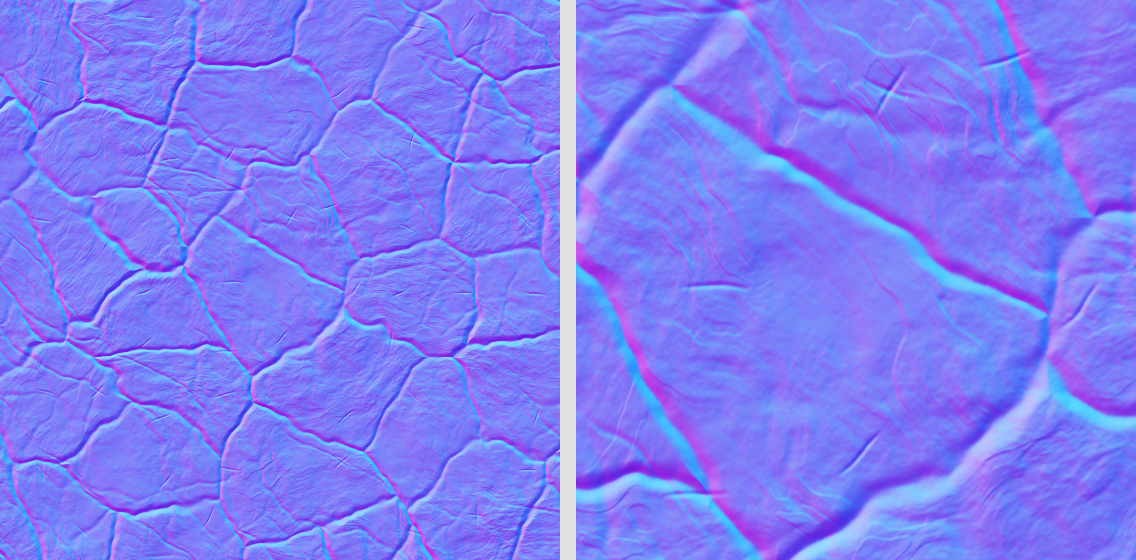
Left: the whole. Right: its middle third, enlarged.
A Shadertoy shader for this texture map:

```glsl
vec2 hash22(vec2 p) {
    vec3 q = fract(p.xyx * vec3(0.1031, 0.1030, 0.0973));
    q += dot(q, q.yzx + 33.33);
    return fract((q.xx + q.yz) * q.zy);
}

float noise(vec2 p) {
    vec2 i = floor(p), f = fract(p);
    f = f * f * f * (f * (f * 6.0 - 15.0) + 10.0);
    float low = mix(hash22(i).x, hash22(i + vec2(1, 0)).x, f.x);
    float high = mix(hash22(i + vec2(0, 1)).x, hash22(i + vec2(1, 1)).x, f.x);
    return mix(low, high, f.y);
}

vec2 noise2(vec2 p) {
    return vec2(noise(p), noise(p + 47.3)) - 0.5;
}

float fbm(vec2 p) {
    float sum = 0.0, amp = 0.5;
    for (int i = 0; i < 4; i++) {
        sum += amp * noise(p);
        p = mat2(1.6, 1.2, -1.2, 1.6) * p + 7.7;
        amp *= 0.5;
    }
    return sum;
}

// Distance to the nearest Voronoi border; id names the cell
float cellEdge(vec2 p, out vec2 id) {
    vec2 base = floor(p), nearest = vec2(9.0);
    for (int y = -1; y <= 1; y++)
    for (int x = -1; x <= 1; x++) {
        vec2 c = base + vec2(x, y);
        vec2 r = c + hash22(c) - p;
        if (dot(r, r) < dot(nearest, nearest)) { nearest = r; id = c; }
    }
    float edge = 1.0;
    for (int y = -2; y <= 2; y++)
    for (int x = -2; x <= 2; x++) {
        vec2 c = id + vec2(x, y);
        vec2 r = c + hash22(c) - p;
        if (c != id) edge = min(edge, dot(0.5 * (nearest + r), normalize(r - nearest)));
    }
    return edge;
}

// Short tapered cuts, up to two per grid cell
float scratches(vec2 p) {
    float cut = 0.0;
    vec2 cell = floor(p * 9.0), local = (fract(p * 9.0) - 0.5) / 9.0;
    for (int i = 0; i < 2; i++) {
        vec2 rnd = hash22(cell + 31.0 * float(i) + 5.0);
        vec2 r = local - 0.055 * (hash22(cell + 11.0) - 0.5);
        float angle = 6.2832 * rnd.x;
        vec2 dir = vec2(cos(angle), sin(angle));
        float along = dot(r, dir) / mix(0.004, 0.024, rnd.y);
        float across = dot(r, vec2(-dir.y, dir.x)) / 0.0016;
        float taper = max(1.0 - along * along, 0.0);
        cut += step(0.62, rnd.y) * taper * exp(-across * across);
    }
    return cut;
}

// Small rock steps along the contours of a noise field
float ledges(vec2 p) {
    float layer = fbm(p) * 7.0;
    return floor(layer) + smoothstep(0.88, 1.0, fract(layer));
}

float height(vec2 p) {
    vec2 warped = p + 0.06 * noise2(p * 6.0) + 0.02 * noise2(p * 23.0) + 0.005 * noise2(p * 70.0);

    // Main cracks; the stones beside them rise to unequal levels
    vec2 stone, shard;
    float gap = cellEdge(mat2(0.8, 0.6, -0.6, 0.8) * warped * vec2(5.2, 5.8) + 3.0, stone) / 5.5;
    float level = mix(0.6, 1.3, hash22(stone + 8.0).x) * mix(0.5, 1.2, noise(p * 9.0 + 9.0));
    float h = 0.0016 * level * (1.0 - exp(-gap * gap * 55000.0));
    h -= 0.0004 * exp(-gap / 0.014);

    // Fainter, slanted cracks that come and go
    vec2 slant = vec2(warped.x - warped.y, warped.x + warped.y) * vec2(3.3, 6.5);
    for (int i = 0; i < 2; i++) {
        float k = float(i);
        float split = cellEdge(slant + 20.0, shard) / (8.0 + 5.0 * k);
        float visible = smoothstep(0.35, 0.7, noise(p * 6.0 + 60.0 + 9.0 * k));
        h -= (0.0011 - 0.0004 * k) * visible * exp(-split * split * 60000.0);
        slant = slant.yx * vec2(1.1, 2.4) + 5.0;
    }

    // Layered ledges, turned differently on each stone
    float angle = 3.1416 * hash22(stone + 2.0).x;
    mat2 turn = mat2(cos(angle), sin(angle), -sin(angle), cos(angle));
    vec2 grain = (turn * warped + hash22(stone) * 9.0) * vec2(1.0, 2.2);
    float inside = smoothstep(0.0, 0.012, gap);
    h += inside * 0.0005 * ledges(grain * 4.0) * smoothstep(0.3, 0.7, noise(p * 13.0 + 80.0));
    h += inside * 0.0003 * ledges(grain * 11.0) * smoothstep(0.45, 0.8, noise(p * 17.0 + 20.0));

    // Fine roughness and cuts
    float rough = mix(0.4, 1.4, noise(p * 10.0 + 33.0));
    h += inside * rough * 0.0019 * fbm(grain * 26.0);
    h += 0.0013 * rough * fbm(p * 60.0) + 0.004 * fbm(p * 9.0 + 15.0);
    return h - 0.0009 * scratches(p + 0.006 * noise2(p * 40.0));
}

void mainImage(out vec4 fragColor, in vec2 fragCoord) {
    vec2 uv = fragCoord / iResolution.y;
    vec2 e = vec2(0.0009, 0.0);
    vec2 slope = vec2(height(uv + e.xy) - height(uv - e.xy),
                      height(uv + e.yx) - height(uv - e.yx)) / (2.0 * e.x);

    // Encode the slope as a surface direction with soft limits
    vec2 tilt = vec2(0.65, -0.9) * slope;
    tilt /= sqrt(1.0 + 5.0 * dot(tilt, tilt));
    float blue = min(0.974 + 0.28 * tilt.y, 0.975 + 0.06 * tilt.y);
    fragColor = vec4(vec2(0.492, 0.485) + tilt, blue, 1.0);
}
```
